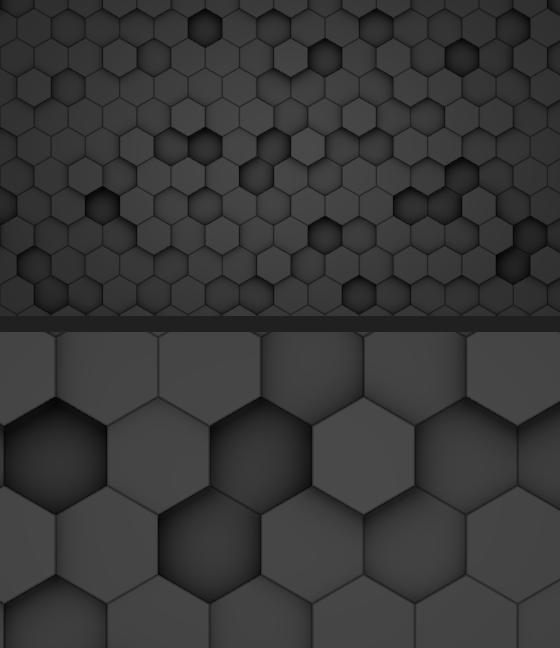
Top: the whole. Bottom: its middle third, enlarged.
Give the GLSL for this pattern, as a Shadertoy shader.

```glsl
const float SPACING = 0.1083;               // hexagon width, in canvas heights
const vec2 ANCHOR = vec2(0.162, 0.0671);    // centre of cell (0, 0)
const float SEAM_WIDTH = 0.012;             // in hexagon widths
const vec3 FACE_COLOR = vec3(0.283);

float hash(vec2 p) {
    return fract(sin(dot(p, vec2(127.1, 311.7))) * 43758.5453);
}

// Signed distance to a pointy-top hexagon
float hexDistance(vec2 p, float apothem) {
    const vec3 k = vec3(-0.866025, 0.5, 0.57735);
    p = abs(p.yx);
    p -= 2.0 * min(dot(k.xy, p), 0.0) * k.xy;
    p -= vec2(clamp(p.x, -k.z * apothem, k.z * apothem), apothem);
    return length(p) * sign(p.y);
}

vec2 cellCenter(vec2 cell) {
    return vec2(cell.x + 0.5 * cell.y, 0.866025 * cell.y);
}

// Axial coordinates of the hexagon holding p, by cube rounding
vec2 nearestCell(vec2 p) {
    vec2 axial = vec2(p.x - 0.57735 * p.y, 1.154701 * p.y);
    vec3 cube = vec3(axial, -axial.x - axial.y);
    vec3 cell = floor(cube + 0.5);
    vec3 error = abs(cell - cube);
    if (error.x > error.y && error.x > error.z) cell.x = -cell.y - cell.z;
    else if (error.y > error.z) cell.y = -cell.x - cell.z;
    return cell.xy;
}

// Mostly level tiles, some raised, some sunken, a few deep
float cellHeight(vec2 cell) {
    float kind = hash(cell);
    float height = mix(0.52, 0.62, hash(cell + 37.0));
    height += 0.27 * step(0.76, kind);
    height -= 0.2 * step(kind, 0.27);
    return height - 0.33 * step(kind, 0.08);
}

// Light left after the shadows of taller neighbours, cast slightly downwards
float neighbourLight(vec2 p, vec2 cell, float height) {
    float light = 1.0;
    for (int j = -1; j <= 1; j++) {
        for (int i = -1; i <= 1; i++) {
            vec2 neighbour = cell + vec2(i, j);
            float drop = max(cellHeight(neighbour) - height, 0.0);
            vec2 offset = p - cellCenter(neighbour) + vec2(0.0, 0.12 * drop);
            float gap = max(hexDistance(offset, 0.5), 0.0);
            float reach = 0.05 + 0.2 * drop;
            float strength = 0.8 * (1.0 - exp(-2.5 * drop));
            light *= 1.0 - strength * exp(-gap / reach);
        }
    }
    return light;
}

float vignette(vec2 uv) {
    vec2 fromCenter = (uv - 0.5) * vec2(1.5, 1.1);
    return 1.0 - 0.36 * smoothstep(0.0, 1.0, length(fromCenter));
}

void mainImage(out vec4 fragColor, in vec2 fragCoord) {
    vec2 p = (fragCoord / iResolution.y - ANCHOR) / SPACING;
    float pixel = 1.0 / (SPACING * iResolution.y);

    vec2 cell = nearestCell(p);
    float height = cellHeight(cell);

    // Tile face
    vec3 color = FACE_COLOR * mix(0.9, 1.04, height);
    color *= neighbourLight(p, cell, height);

    // Dark seam between tiles
    float inset = -hexDistance(p - cellCenter(cell), 0.5);
    color *= mix(0.62, 1.0, smoothstep(0.0, SEAM_WIDTH + pixel, inset));

    color *= vignette(fragCoord / iResolution.xy);
    fragColor = vec4(color, 1.0);
}
```
